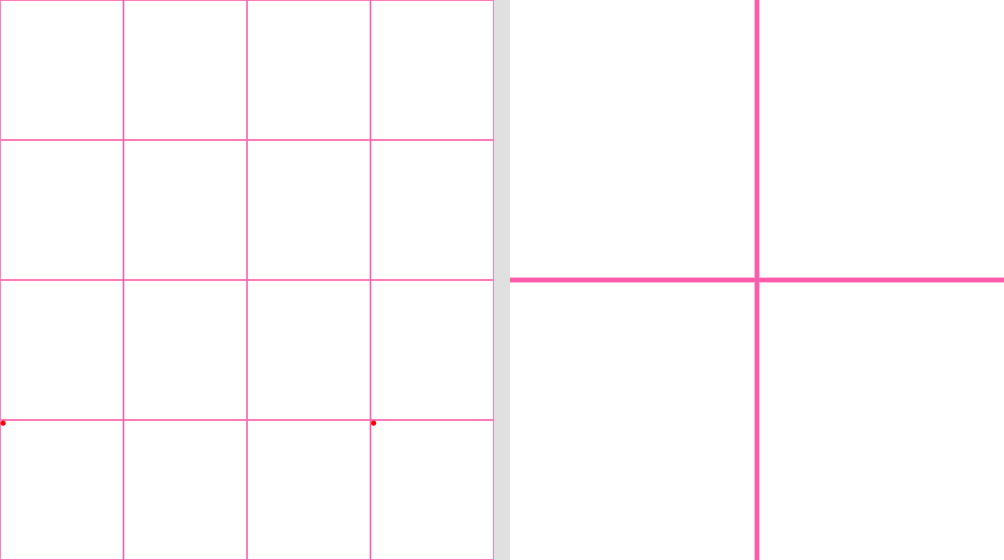
Left: the whole. Right: its middle third, enlarged.
Write a Shadertoy shader that draws this pattern.

```glsl
// A fine pink grid of four by four tall cells on white, with a small red dot
// in the upper left corner of every third cell of the bottom row.
// Lines and dots are distance functions in a wrapped cell, in canvas heights.

#define CELLS vec2(4.0, 4.0)
#define LINE_WIDTH 0.00285
#define DOT_RADIUS 0.0046
#define DOT_INSET 0.0056
#define DOT_STEP 3.0
#define DOT_ROW 0.0
#define PAPER vec3(1.0)
#define LINE_COLOR vec3(1.0, 0.356, 0.67)
#define DOT_COLOR vec3(1.0, 0.0, 0.0)

// Share of a pixel covered by a shape at signed distance d
float coverage(float d) {
    return clamp(0.5 - d * iResolution.y, 0.0, 1.0);
}

// Distance to the nearest cell border; borders wrap at the canvas edges
float gridDistance(vec2 local, vec2 cellSize) {
    vec2 border = min(local, cellSize - local);
    return min(border.x, border.y) - 0.5 * LINE_WIDTH;
}

// Distance to the dot tucked into the upper left corner of a cell
float dotDistance(vec2 local, vec2 cellSize) {
    vec2 center = vec2(DOT_INSET, cellSize.y - DOT_INSET);
    return length(local - center) - DOT_RADIUS;
}

void mainImage(out vec4 fragColor, in vec2 fragCoord) {
    // Split the canvas into whole cells
    vec2 grid = fragCoord / iResolution.xy * CELLS;
    vec2 cell = floor(grid);
    vec2 cellSize = vec2(iResolution.x / iResolution.y, 1.0) / CELLS;
    vec2 local = fract(grid) * cellSize;

    // Grid lines
    vec3 color = mix(PAPER, LINE_COLOR, coverage(gridDistance(local, cellSize)));

    // Dots in the chosen row, on every DOT_STEP-th column
    bool hasDot = cell.y == DOT_ROW && mod(cell.x, DOT_STEP) < 0.5;
    float dotMask = hasDot ? coverage(dotDistance(local, cellSize)) : 0.0;
    color = mix(color, DOT_COLOR, dotMask);

    fragColor = vec4(color, 1.0);
}
```
